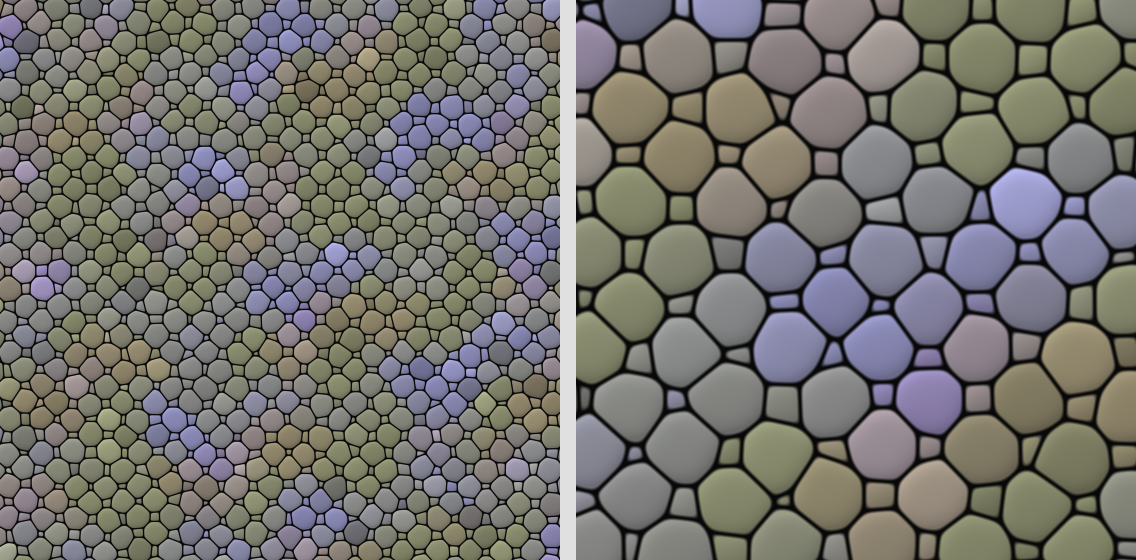
Left, the full canvas; right, a detail of the centre.
A Shadertoy shader for this texture:

```glsl
// Cobbled paving: large rounded stones with small fillers between them.
// A jittered checkerboard of heavy and light sites is split by a weighted
// Voronoi diagram; layered sines tint the stones from olive to violet.

vec2 hash2(vec2 p) {
    vec2 q = vec2(dot(p, vec2(127.1, 311.7)), dot(p, vec2(269.5, 183.3)));
    return fract(sin(q) * 43758.5);
}

// Site of a grid cell: xy is its position, z its weight (large or filler).
vec3 siteOf(vec2 cell) {
    vec2 jitter = hash2(cell) - 0.5;
    float isLarge = 1.0 - mod(cell.x + cell.y, 2.0);
    float weight = 0.46 * isLarge + 0.08 * (hash2(cell + 57.0).x - 0.5);
    return vec3(cell + 0.5 + 0.38 * jitter, weight);
}

float weightedDistance(vec2 p, vec3 site) {
    vec2 d = p - site.xy;
    return dot(d, d) - site.z;
}

// Smooth patches, roughly -1 to 1.
float layeredSines(vec2 p, float seed) {
    float sum = 0.0;
    p *= 0.4;
    for (int i = 0; i < 3; i++) {
        sum += sin(p.x + seed + 1.4 * sin(p.y + seed * 1.7));
        p = mat2(0.8, 0.6, -0.6, 0.8) * p * 1.5 + 1.9;
    }
    return sum * 0.55;
}

vec3 stoneColor(vec2 site, vec2 cell) {
    vec2 rnd = hash2(cell + 19.0) * 2.0 - 1.0;
    float tint = layeredSines(site, 2.3) + 0.22 * rnd.x;
    vec3 olive = vec3(0.495, 0.505, 0.395);
    vec3 grey = vec3(0.505, 0.51, 0.50);
    vec3 violet = vec3(0.50, 0.50, 0.66);
    vec3 color = mix(olive, grey, smoothstep(-0.7, 0.35, tint));
    color = mix(color, violet, smoothstep(0.3, 1.25, tint));
    // Mauve patches, then uneven brightness with a few outliers
    color += vec3(0.035, -0.012, 0.0) * smoothstep(0.2, 1.0, layeredSines(site, 7.1));
    return color * (1.0 + 0.05 * rnd.y + 0.17 * pow(abs(rnd.y), 8.0) * sign(rnd.y));
}

void mainImage(out vec4 fragColor, in vec2 fragCoord) {
    const float gridSize = 34.0;
    vec2 p = fragCoord / iResolution.y * gridSize;
    vec2 base = floor(p);

    // Owner of this point
    vec2 ownCell = base;
    vec3 own = siteOf(base);
    float nearest = 1e5;
    for (int y = -2; y <= 2; y++)
    for (int x = -2; x <= 2; x++) {
        vec2 cell = base + vec2(x, y);
        vec3 site = siteOf(cell);
        float d = weightedDistance(p, site);
        if (d < nearest) {
            nearest = d;
            own = site;
            ownCell = cell;
        }
    }

    // Rounded distance to the borders and a soft outward slope
    float edgeSum = 0.0;
    vec2 slope = vec2(0.0);
    for (int y = -2; y <= 2; y++)
    for (int x = -2; x <= 2; x++) {
        vec2 cell = base + vec2(x, y);
        if (cell == ownCell) continue;
        vec3 site = siteOf(cell);
        vec2 across = site.xy - own.xy;
        float gap = length(across);
        float d = (weightedDistance(p, site) - nearest) / (2.0 * gap);
        edgeSum += exp(-24.0 * d);
        slope += across / gap * exp(-6.0 * d);
    }
    float edge = -log(max(edgeSum, 1e-20)) / 24.0;

    // Pillow shading lit from the upper left
    float light = dot(slope, vec2(-0.4, 0.9));
    vec3 color = stoneColor(own.xy, ownCell) * (1.02 + 0.2 * clamp(light, -1.0, 1.0));

    // Dark joints
    float soft = max(0.04, 0.6 * gridSize / iResolution.y);
    float stone = smoothstep(0.04 - soft, 0.04 + soft, edge);
    fragColor = vec4(mix(vec3(0.03), color, stone), 1.0);
}
```
